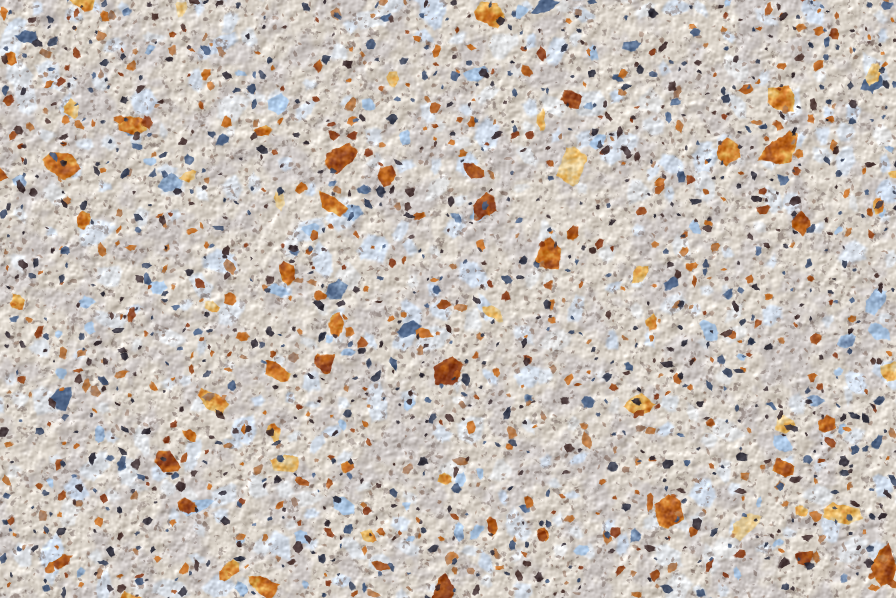
Give the GLSL for this texture, as a Shadertoy shader.

```glsl
const vec3 CEMENT = vec3(0.855, 0.825, 0.785);
const vec3 CEMENT_GREY = vec3(0.80, 0.775, 0.765);
const vec3 PIT = vec3(0.50, 0.44, 0.42);
const vec3 WHITE_STONE = vec3(0.90, 0.90, 0.90);
const vec3 ICE_STONE = vec3(0.80, 0.86, 0.94);
const vec3 CREAM = vec3(0.90, 0.81, 0.62);
const vec3 OCHRE = vec3(0.88, 0.68, 0.33);
const vec3 ORANGE = vec3(0.78, 0.43, 0.12);
const vec3 RUST = vec3(0.50, 0.21, 0.09);
const vec3 TAUPE = vec3(0.60, 0.48, 0.41);
const vec3 SKY = vec3(0.66, 0.77, 0.89);
const vec3 SLATE_BLUE = vec3(0.27, 0.36, 0.50);
const vec3 INK = vec3(0.15, 0.15, 0.20);
const vec3 UMBER = vec3(0.28, 0.18, 0.16);

const float RELIEF_SCALE = 52.0;
const float RELIEF_STEP = 0.0042;
const float RELIEF_GAIN = 0.72;
const float EDGE_WARP = 0.006;
const vec2 LIGHT_DIR = vec2(-0.6, 0.8);

// Hashes without sine
float hash1(vec2 p) {
    vec3 q = fract(p.xyx * 0.1031);
    q += dot(q, q.yzx + 33.33);
    return fract((q.x + q.y) * q.z);
}

vec2 hash2(vec2 p) {
    return vec2(hash1(p), hash1(p + vec2(57.3, 113.7)));
}

// Value noise and its layered sum, both in 0..1
float noise(vec2 p) {
    vec2 i = floor(p), f = fract(p);
    f = f * f * (3.0 - 2.0 * f);
    vec2 e = vec2(0.0, 1.0);
    return mix(mix(hash1(i), hash1(i + e.yx), f.x),
               mix(hash1(i + e.xy), hash1(i + e.yy), f.x), f.y);
}

float fbm(vec2 p) {
    float sum = 0.0, amp = 0.5;
    for (int i = 0; i < 3; i++) {
        sum += amp * noise(p);
        p = mat2(1.6, 1.2, -1.2, 1.6) * p + 17.0;
        amp *= 0.6;
    }
    return sum / 0.98;
}

// Irregular convex stone: the farthest of six jittered sides
float stoneDistance(vec2 p, float radius, vec2 seed) {
    float d = -1.0;
    for (int k = 0; k < 6; k++) {
        vec2 h = hash2(seed + float(k) * 7.1);
        float a = 6.2832 * (float(k) + 0.6 * h.x) / 6.0;
        d = max(d, dot(p, vec2(cos(a), sin(a))) - radius * (0.75 + 0.45 * h.y));
    }
    return d;
}

// Scattered stones: x = coverage, y = random tone of the stone.
// Radii are fractions of the cell; softness is in canvas heights.
vec2 stones(vec2 p, float cell, float density, vec2 radii, float softness, float seed) {
    vec2 g = p / cell, base = floor(g);
    float soft = max(softness, 0.8 / iResolution.y) / cell;
    vec2 best = vec2(0.0);
    for (int y = -1; y <= 1; y++)
    for (int x = -1; x <= 1; x++) {
        vec2 id = base + vec2(x, y), key = id + seed;
        if (hash1(key + 3.7) > density) continue;
        vec2 h = hash2(key + 11.3), shape = hash2(key + 29.9);
        vec2 q = g - id - 0.5 - 0.7 * (h - 0.5);
        float a = 6.2832 * shape.x, stretch = 1.0 + 0.4 * shape.y;
        q = mat2(cos(a), -sin(a), sin(a), cos(a)) * q * vec2(1.0 / stretch, stretch);
        float size = hash1(key + 47.1);
        float d = stoneDistance(q, mix(radii.x, radii.y, size * size), key);
        float cover = 1.0 - smoothstep(-soft, soft, d);
        if (cover > best.x) best = vec2(cover, hash1(key + 71.9));
    }
    return best;
}

vec3 ramp(vec3 a, vec3 b, vec3 c, float t) {
    return t < 0.5 ? mix(a, b, 2.0 * t) : mix(b, c, 2.0 * t - 1.0);
}

void mainImage(out vec4 fragColor, in vec2 fragCoord) {
    vec2 p = fragCoord / iResolution.y;
    vec2 warp = vec2(fbm(p * 90.0), fbm(p * 90.0 + 41.0)) - 0.5;
    vec2 w = p + EDGE_WARP * warp;

    // Rough surface lit from the upper left
    float height = fbm(p * RELIEF_SCALE);
    float slope = height - fbm((p + LIGHT_DIR * RELIEF_STEP) * RELIEF_SCALE);
    float mottle = fbm(p * 70.0 + 83.0);

    // Cement with soft pale stones and small pits
    vec3 col = mix(CEMENT_GREY, CEMENT, smoothstep(0.3, 0.6, fbm(p * 24.0 + 9.0)));
    vec2 s = stones(w, 0.050, 0.55, vec2(0.18, 0.48), 0.0035, 100.0);
    col = mix(col, mix(WHITE_STONE, ICE_STONE, s.y), 0.85 * s.x);
    col = mix(col, PIT, 0.55 * smoothstep(0.64, 0.82, fbm(p * 95.0 + 5.0)));
    s = stones(w, 0.012, 0.22, vec2(0.14, 0.34), 0.0012, 200.0);
    col = mix(col, mix(PIT, TAUPE, s.y), 0.65 * s.x);

    // Blue and ochre chips, mottled inside
    s = stones(w, 0.060, 0.24, vec2(0.10, 0.27), 0.0016, 300.0);
    vec3 blue = mix(SKY, SLATE_BLUE, smoothstep(0.45, 0.85, s.y + 0.5 * (mottle - 0.5)));
    col = mix(col, blue, 0.92 * s.x);
    s = stones(w, 0.085, 0.34, vec2(0.11, 0.32), 0.0014, 400.0);
    float burn = clamp(s.y * 0.9 + 0.9 * (mottle - 0.45), 0.0, 1.0);
    vec3 warm = burn < 0.6 ? ramp(CREAM, OCHRE, ORANGE, burn / 0.6)
                           : mix(ORANGE, RUST, (burn - 0.6) / 0.4);
    col = mix(col, warm, 0.95 * s.x);

    // Small rust and dark grains
    s = stones(w, 0.030, 0.30, vec2(0.10, 0.31), 0.0012, 500.0);
    col = mix(col, ramp(TAUPE, ORANGE, RUST, clamp(s.y + 0.6 * (mottle - 0.4), 0.0, 1.0)), 0.9 * s.x);
    s = stones(w, 0.024, 0.34, vec2(0.10, 0.32), 0.0012, 600.0);
    col = mix(col, ramp(UMBER, INK, SLATE_BLUE, s.y) + 0.25 * (mottle - 0.4), 0.92 * s.x);

    // Relief shading, weaker on dark grains
    float brightness = dot(col, vec3(0.3, 0.59, 0.11));
    col += RELIEF_GAIN * slope * (0.35 + 0.75 * brightness) * vec3(0.96, 1.0, 1.04);
    fragColor = vec4(clamp(col, 0.0, 1.0), 1.0);
}
```
